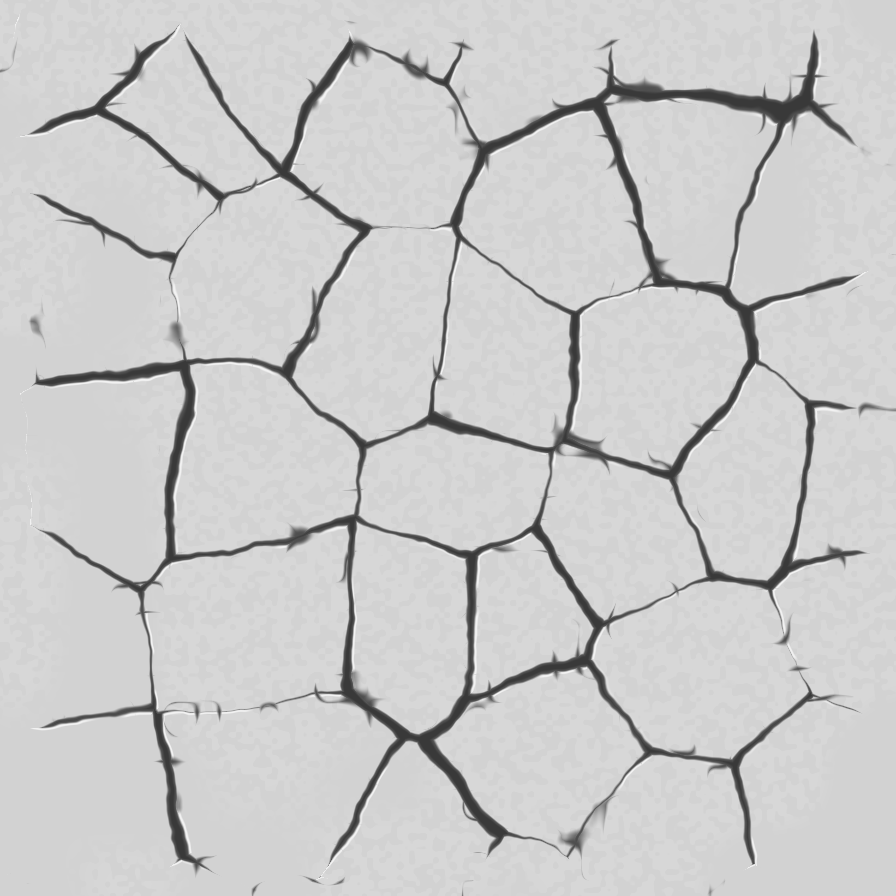
A WebGL 1 fragment shader for this texture:

```glsl
precision highp float;
// Dry cracked plaster: a dark, branching crack network on pale mottled grey.
// Cracks are warped Voronoi borders whose width varies per edge and by noise,
// with webbed junctions, short spurs and bright chips along the lower right rims.

uniform vec2 u_resolution;

#define CELLS 5.6          // crack cells across the canvas
#define WARP 0.022         // bending of the cracks
#define MIN_WIDTH -0.0022  // half width; below zero the crack vanishes
#define EDGE_WIDTH 0.0056  // random half width added per edge
#define NOISE_WIDTH 0.0044 // half width varying along the crack
#define JUNCTION 0.0030    // extra half width where cracks meet
#define SPUR_WIDTH 0.0020  // half width of the side spurs
#define BLUR 0.0014        // softness of the crack rims
#define GRAIN 150.0        // frequency of the wall mottling

const vec3 WALL = vec3(0.822);
const vec3 WALL_LIGHT = vec3(0.845);
const vec3 CHIP = vec3(0.95);
const vec3 CRACK_CORE = vec3(0.225);
const vec3 CRACK_RIM = vec3(0.32);

float hash(vec2 p) {
  return fract(sin(dot(p, vec2(127.1, 311.7))) * 43758.5453);
}

vec2 hash2(vec2 p) {
  return vec2(hash(p), hash(p + 41.3));
}

float noise(vec2 p) {
  vec2 i = floor(p), f = fract(p);
  f = f * f * (3.0 - 2.0 * f);
  return mix(mix(hash(i), hash(i + vec2(1.0, 0.0)), f.x),
             mix(hash(i + vec2(0.0, 1.0)), hash(i + vec2(1.0, 1.0)), f.x), f.y);
}

vec2 noise2(vec2 p) {
  return vec2(noise(p), noise(p + 57.7)) - 0.5;
}

vec2 seedPoint(vec2 cell) {
  return cell + 0.08 + 0.84 * hash2(cell + 19.0);
}

// Signed distance to the crack rim (x) and direction towards the crack (yz).
vec3 crackNetwork(vec2 p, float baseWidth) {
  vec2 q = p * CELLS;
  vec2 home = floor(q), nearCell = home, nearSeed = vec2(0.0);
  float nearest = 100.0;
  for (int y = -1; y <= 1; y++) {
    for (int x = -1; x <= 1; x++) {
      vec2 cell = home + vec2(float(x), float(y));
      vec2 r = seedPoint(cell) - q;
      float d = dot(r, r);
      if (d < nearest) { nearest = d; nearCell = cell; nearSeed = r; }
    }
  }
  float rim = 10.0, first = 10.0, second = 10.0;
  vec2 towards = vec2(0.0);
  for (int y = -2; y <= 2; y++) {
    for (int x = -2; x <= 2; x++) {
      if (x == 0 && y == 0) continue;
      vec2 cell = nearCell + vec2(float(x), float(y));
      vec2 r = seedPoint(cell) - q;
      vec2 normal = normalize(r - nearSeed);
      float d = dot(0.5 * (r + nearSeed), normal) / CELLS;
      float width = baseWidth + EDGE_WIDTH * hash(cell + nearCell + 7.0);
      if (d - width < rim) { rim = d - width; towards = normal; }
      second = min(second, max(d, first));
      first = min(first, d);
    }
  }
  return vec3(rim - JUNCTION * exp(-second / 0.011), towards);
}

void main() {
  vec2 p = gl_FragCoord.xy / u_resolution;
  float aa = max(BLUR, 0.7 / min(u_resolution.x, u_resolution.y));
  vec2 fromCentre = abs(p - 0.5);
  float border = 0.5 - max(fromCentre.x, fromCentre.y);

  // Wall: fine two-tone mottling that fades out in patches and at the border
  float patches = smoothstep(0.28, 0.5, noise(p * 7.0 + 3.0) + border * 1.6 - 0.05);
  float grain = smoothstep(0.38, 0.52, noise(p * GRAIN));
  vec3 color = mix(WALL, WALL_LIGHT, patches * grain);

  // Main cracks, thinning out towards the border
  vec2 bent = p + WARP * noise2(p * 9.0) + 0.008 * noise2(p * 32.0)
                + 0.0022 * noise2(p * 110.0);
  float width = MIN_WIDTH + NOISE_WIDTH * noise(p * 8.0 + 11.0);
  width -= 0.010 * (1.0 - smoothstep(0.015, 0.075, border + 0.03 * noise(p * 5.0)));
  vec3 crack = crackNetwork(bent, width);
  float rim = crack.x;

  // Spurs: tapering side branches along noise contours close to a crack
  float contour = abs(noise(p * 30.0 + 5.0) - 0.5) / 36.0;
  float reach = SPUR_WIDTH * smoothstep(0.42, 0.62, noise(p * 14.0 + 23.0));
  float spur = contour - reach + 0.16 * max(rim, 0.0);
  rim = min(rim, spur + 0.0004);

  // Chips: bright flecks where the crack lies to the upper left
  float facing = smoothstep(0.1, 0.6, dot(crack.yz, vec2(-0.75, 0.66)));
  float flecks = smoothstep(0.42, 0.6, noise(p * 24.0 + 31.0));
  float chip = 1.0 - smoothstep(0.0018, 0.0036, crack.x);
  color = mix(color, CHIP, chip * facing * flecks);

  // Crack fill, darkest in its middle
  vec3 fill = mix(CRACK_CORE, CRACK_RIM, smoothstep(-0.0042, -0.0008, rim));
  color = mix(color, fill, 1.0 - smoothstep(-aa, aa, rim));
  gl_FragColor = vec4(color, 1.0);
}
```
